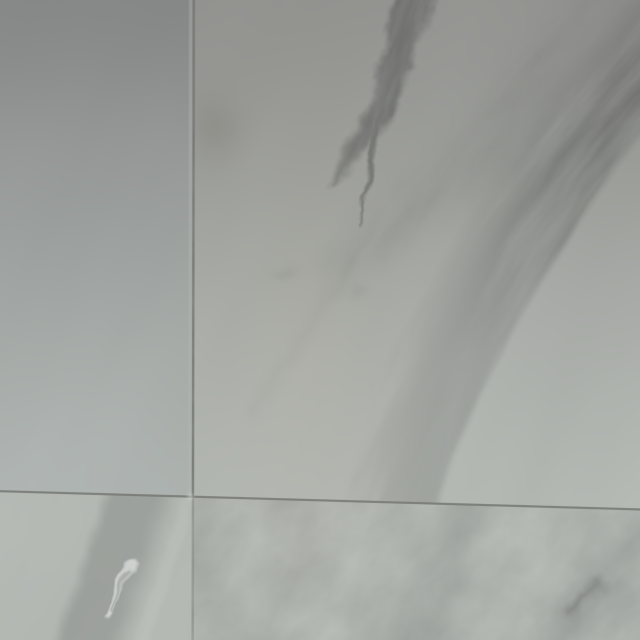
Reproduce this texture procedurally as a three.js fragment shader.

```glsl
// Four large polished marble tiles meeting at an off-centre cross of thin joints.
// Each tile is a vertical light gradient darkened by tapered veins and soft bands,
// all warped by gradient noise; the joints are thin lines drawn on top.
varying vec2 vUv;

const vec3 LIGHT_STONE = vec3(0.705, 0.722, 0.703);
const vec3 SHADED_STONE = vec3(0.575, 0.578, 0.565);
const vec3 DARK_VEIN = vec3(0.42, 0.425, 0.415);
const vec3 JOINT = vec3(0.46, 0.47, 0.45);
const vec3 GLINT = vec3(0.87, 0.88, 0.87);

vec2 hashGradient(vec2 cell) {
  float h = fract(sin(dot(cell, vec2(127.1, 311.7))) * 43758.5);
  return vec2(cos(6.2832 * h), sin(6.2832 * h));
}

float gradientNoise(vec2 p) {
  vec2 i = floor(p), f = fract(p);
  vec2 u = f * f * f * (f * (f * 6.0 - 15.0) + 10.0);
  vec2 e = vec2(1.0, 0.0);
  float low = mix(dot(hashGradient(i), f), dot(hashGradient(i + e.xy), f - e.xy), u.x);
  float high = mix(dot(hashGradient(i + e.yx), f - e.yx), dot(hashGradient(i + e.xx), f - e.xx), u.x);
  return mix(low, high, u.y);
}

float fbm(vec2 p) {
  float sum = 0.0, amp = 0.6;
  for (int i = 0; i < 4; i++) {
    sum += amp * gradientNoise(p);
    p = p * 2.03 + 17.3;
    amp *= 0.5;
  }
  return sum;
}

// Soft stroke from a to b whose radius runs from ra to rb
float stroke(vec2 p, vec2 a, vec2 b, float ra, float rb, float soft) {
  vec2 ab = b - a;
  float t = clamp(dot(p - a, ab) / dot(ab, ab), 0.0, 1.0);
  float d = length(p - a - ab * t) - mix(ra, rb, t);
  return 1.0 - smoothstep(-soft, soft, d);
}

float blob(vec2 p, vec2 centre, vec2 size) {
  vec2 q = (p - centre) / size;
  return exp(-dot(q, q));
}

float line(float d, float halfWidth) {
  return 1.0 - smoothstep(halfWidth * 0.3, halfWidth * 1.5, abs(d));
}

// Large tile: one broad band with a crisp right edge, plus hazy side veins
float mainTileShade(vec2 p, vec2 w) {
  float t = p.y - 0.223;
  float d = 0.69 + 0.34 * t + 0.39 * t * t - p.x;
  float width = 0.12 + 0.12 * t;
  float streak = fbm(vec2(d * 24.0, p.y * 4.5 + p.x * 2.0));
  float high = smoothstep(0.4, 0.85, p.y);
  float edge = smoothstep(-0.006, 0.014, d + 0.008 * streak);
  float fade = 1.0 - smoothstep(width * 0.55, width * 1.3, d + 0.05 * streak);
  float shade = edge * fade * (0.105 + 0.04 * high + streak * mix(0.04, 0.22, high));
  float haze = max(stroke(w, vec2(0.93, 1.02), vec2(0.77, 0.77), 0.02, 0.035, 0.055),
                   stroke(w, vec2(0.77, 0.77), vec2(0.54, 0.59), 0.035, 0.015, 0.055));
  shade += haze * (0.06 + 0.08 * streak);
  shade += 0.035 * stroke(w, vec2(0.55, 0.60), vec2(0.40, 0.36), 0.008, 0.002, 0.025);
  shade += 0.04 * (blob(w, vec2(0.45, 0.57), vec2(0.025, 0.012)) + blob(w, vec2(0.56, 0.54), vec2(0.015)));
  return shade;
}

// Lower right tile: cloudy diagonal mottling
float mottledShade(vec2 p, vec2 w) {
  float cloud = fbm(vec2(p.x * 11.0 - p.y * 6.0, p.y * 9.0 + p.x * 2.0));
  float shade = 0.035 + 0.12 * cloud;
  shade += 0.06 * stroke(w, vec2(0.74, 0.21), vec2(0.63, -0.02), 0.025, 0.04, 0.04);
  shade += 0.09 * stroke(w, vec2(1.0, 0.18), vec2(0.86, -0.02), 0.025, 0.03, 0.04);
  shade += 0.16 * stroke(w, vec2(0.935, 0.09), vec2(0.895, 0.045), 0.006, 0.003, 0.015);
  return shade - 0.05 * blob(p, vec2(0.79, 0.10), vec2(0.06, 0.08));
}

// Lower left tile: one slanted band, crisp on its left side
float slantedShade(vec2 p, float rough) {
  float d = p.x - 0.088 - 0.33 * p.y + 0.01 * rough;
  float band = smoothstep(-0.01, 0.018, d) * (1.0 - smoothstep(0.075, 0.125, d));
  return 0.12 * band - 0.03 * line(d - 0.135, 0.012);
}

void main() {
  vec2 p = vUv;
  float rough = fbm(p * 16.0);
  vec2 w = p + 0.022 * vec2(rough, fbm(p * 16.0 + 31.0));
  float across = p.x - 0.301 - 0.002 * p.y;
  float up = p.y - 0.2325 + 0.0285 * p.x;
  float right = smoothstep(-0.001, 0.001, across);
  float upper = smoothstep(-0.001, 0.001, up);

  // Light falloff and faint cloudy tint
  vec3 col = mix(LIGHT_STONE, SHADED_STONE, smoothstep(0.15, 1.08, p.y));
  col *= 1.0 + 0.035 * fbm(vec2(p.x * 5.0 - p.y * 2.0, p.y * 1.6 + 4.0));
  col += vec3(0.008, 0.002, -0.008) * blob(p, vec2(0.48, 0.45), vec2(0.14, 0.35));
  float leftTop = upper * (1.0 - right);
  col *= 1.0 - leftTop * (0.025 + 0.05 * smoothstep(0.75, 1.0, p.y));
  col += leftTop * vec3(-0.006, 0.0, 0.008);
  col -= right * vec3(0.03, 0.035, 0.04) * blob(p, vec2(0.335, 0.80), vec2(0.04, 0.05));

  // Veining of each tile
  float lower = mix(slantedShade(p, rough), mottledShade(p, w), right);
  col *= 1.0 - mix(lower, right * mainTileShade(p, w), upper);

  // Dark tapered vein with a thin branch
  float vein = max(stroke(w, vec2(0.652, 1.02), vec2(0.592, 0.82), 0.031, 0.021, 0.008),
                   stroke(w, vec2(0.592, 0.82), vec2(0.515, 0.71), 0.021, 0.002, 0.010));
  float branch = stroke(w, vec2(0.593, 0.82), vec2(0.560, 0.645), 0.007, 0.001, 0.004);
  float grain = fbm(vec2((p.x - 0.32 * p.y) * 45.0, p.y * 9.0));
  col = mix(col, DARK_VEIN, clamp(max(vein * (0.72 + 0.5 * grain), branch * 0.75), 0.0, 1.0));

  // Bright chipped scratch
  float chip = stroke(w, vec2(0.203, 0.115), vec2(0.165, 0.037), 0.007, 0.004, 0.003);
  float core = stroke(w, vec2(0.200, 0.105), vec2(0.170, 0.045), 0.003, 0.002, 0.003);
  col = mix(col, GLINT, chip * (1.0 - 0.7 * core) * 0.75);

  // Joints with a pale bevel, fainter below the crossing
  col = mix(col, LIGHT_STONE, 0.35 * line(across + 0.005, 0.003));
  col = mix(col, JOINT, line(across, 0.0021) * mix(0.45, 0.85, upper) * (0.95 + 0.4 * rough));
  col = mix(col, JOINT, line(up, 0.0019) * 0.85);
  col = mix(col, GLINT, 0.4 * blob(vec2(across, up), vec2(-0.004, 0.0), vec2(0.005)));
  gl_FragColor = vec4(col, 1.0);
}
```
